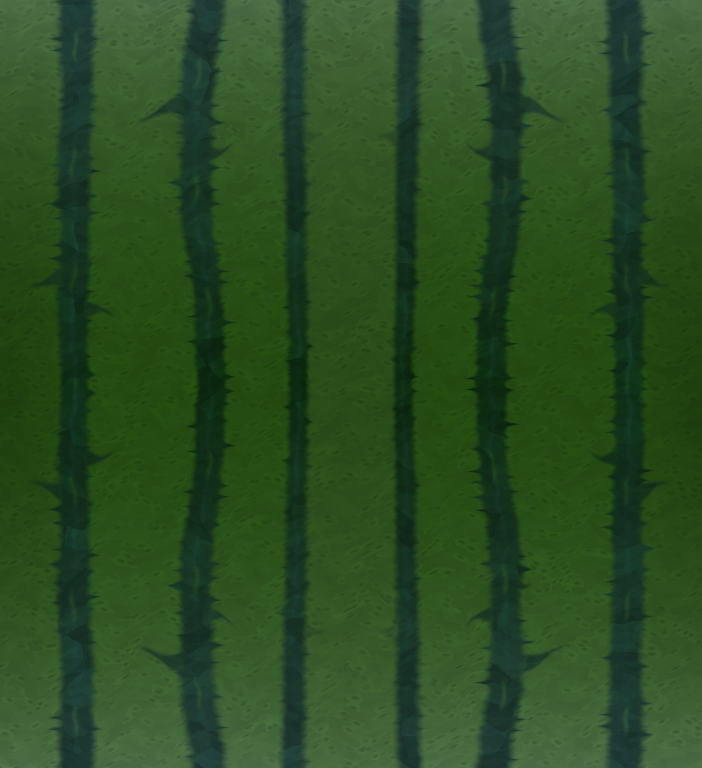
Write a Shadertoy shader that draws this texture.

```glsl
// Watermelon rind: mirrored dark ragged stripes with thorny veins on mottled green.

// Stripe: centre x, half width, lean towards the ends, sway (canvas units, left half)
const int STRIPES = 3;
const vec4 STRIPE[STRIPES] = vec4[](
    vec4(0.103, 0.0215, 0.008, 0.001),
    vec4(0.290, 0.0215, 0.000, 0.012),
    vec4(0.425, 0.0145, -0.008, 0.000));
const float RAGGED[STRIPES] = float[](1.0, 1.2, 0.45);

// Spur: stripe index, height from the middle (0..1), signed reach, bend
const int SPURS = 6;
const vec4 SPUR[SPURS] = vec4[](
    vec4(0.0, 0.28, -0.062, -0.016), vec4(0.0, 0.20, 0.060, -0.010),
    vec4(1.0, 0.73, -0.088, -0.026), vec4(1.0, 0.59, 0.056, 0.020),
    vec4(1.0, 0.52, -0.034, 0.004), vec4(2.0, 0.65, 0.045, -0.006));

const vec3 RIND_MID = vec3(0.140, 0.295, 0.065);
const vec3 RIND_END = vec3(0.295, 0.430, 0.270);
const vec3 RIND_CORE = vec3(0.185, 0.305, 0.125);
const vec3 DARK_MID = vec3(0.045, 0.165, 0.055);
const vec3 DARK_END = vec3(0.125, 0.230, 0.205);
const vec3 VEIN_BLUE = vec3(0.10, 0.25, 0.24);
const float EDGE_SOFT = 0.0065;
const float THORN_ROWS = 26.0;
const float FLECK_DEPTH = 0.17;

float hash(vec2 p) {
    p = fract(p * vec2(0.1031, 0.1137));
    p += dot(p, p.yx + 33.33);
    return fract((p.x + p.y) * p.x * 7.31);
}

// Cellular noise: distance to the nearest point, and its random value
vec2 cells(vec2 p) {
    vec2 base = floor(p), best = vec2(9.0, 0.0);
    for (int j = -1; j <= 1; j++)
    for (int i = -1; i <= 1; i++) {
        vec2 c = base + vec2(i, j) + 100.0;
        vec2 seed = vec2(hash(c), hash(c.yx + 47.0));
        float d = length(c - 100.0 + seed - p);
        if (d < best.x) best = vec2(d, hash(c + 19.0));
    }
    return best;
}

float waves(float t, float seed) {
    return 0.5 * sin(t * 17.0 + seed) + 0.3 * sin(t * 41.0 + seed * 2.3)
         + 0.2 * sin(t * 83.0 + seed * 3.7);
}

// Irregular row of sharp spikes along a stripe edge
float thorns(float t, float seed) {
    float row = t * THORN_ROWS + 0.5 * waves(t, seed);
    float spike = 1.0 - 2.0 * abs(fract(row) - 0.5);
    float size = hash(vec2(floor(row) + 50.0, seed * 13.0 + 7.0));
    return pow(spike, 4.0) * size * size;
}

float stripeCentre(int i, float v, float seed) {
    vec4 s = STRIPE[i];
    return s.x + s.z * v + s.w * cos(5.2 * v) + 0.0045 * RAGGED[i] * waves(v, seed);
}

void mainImage(out vec4 fragColor, in vec2 fragCoord) {
    vec2 uv = fragCoord / iResolution.xy;
    float aspect = iResolution.x / iResolution.y;
    float side = step(0.5, uv.x);
    float x = 0.5 - abs(uv.x - 0.5);          // mirrored left to right
    float v = 2.0 * abs(uv.y - 0.5);          // 0 at the middle, 1 at the ends
    vec2 q = vec2(uv.x * aspect, uv.y);

    // Rind: pale ends, deep middle, duller central band
    float pale = v * v;
    vec3 rind = mix(RIND_MID, RIND_END, pale);
    float core = smoothstep(0.41, 0.45, x);
    rind = mix(rind, RIND_CORE + 0.09 * pale, 0.5 * core);
    rind *= 1.0 - 0.16 * (1.0 - v) * smoothstep(0.14, 0.0, x);

    // Short slanted flecks over a soft mottle
    vec2 warp = 0.006 * vec2(sin(q.y * 61.0 + q.x * 23.0), sin(q.x * 71.0 - q.y * 19.0));
    vec2 g = q + warp;
    vec2 fine = cells(vec2(g.x + 0.4 * g.y, g.y - 0.25 * g.x) * vec2(62.0, 125.0));
    vec2 broad = cells(g * vec2(22.0, 34.0));
    float fleck = smoothstep(0.45, 0.1, fine.x) * smoothstep(0.45, 1.0, fine.y);
    float mottle = 0.10 * (fine.y - 0.5) + 0.07 * (0.5 - broad.x);
    rind *= 1.0 + mottle - FLECK_DEPTH * fleck;

    // Stripes: ragged edges, faint inner vein, pale slits in the wider ones
    float dark = 0.0, vein = 0.0;
    for (int i = 0; i < STRIPES; i++) {
        float id = float(i), seed = id * 2.1 + side * 0.7 + 0.6;
        float rough = RAGGED[i];
        float dx = x - stripeCentre(i, v, seed);
        float flank = step(0.0, dx);
        float halfWidth = STRIPE[i].y * (0.88 + 0.22 * v)
            + 0.0035 * rough * waves(v + 0.3, seed + 4.0 * flank)
            + 0.018 * rough * thorns(v, seed + 3.0 * flank)
            + 0.003 * (0.5 - fine.x);
        float soft = EDGE_SOFT * (0.75 + 0.5 * v);
        float body = smoothstep(soft, -soft, abs(dx) - halfWidth);

        float across = (dx - 0.004 * waves(v, seed + 2.0)) / 0.0035;
        float line = exp(-across * across);
        float slit = line * smoothstep(0.55, 0.95, sin(v * 21.0 + 2.0 + id * 1.4));
        body *= 1.0 - 0.42 * slit * step(id, 1.5);
        vein = max(vein, line * (0.4 + 0.6 * broad.y));
        dark = max(dark, body);
    }

    // Spurs: tapered, bending side branches
    for (int i = 0; i < SPURS; i++) {
        vec4 s = SPUR[i];
        int k = int(s.x);
        float along = (x - stripeCentre(k, v, s.x * 2.1 + side * 0.7 + 0.6)) / s.z;
        float off = 0.5 * (v - s.y) - s.w * along * along - 0.002 * sin(along * 9.0 + s.y * 40.0);
        float taper = mix(0.013, 0.0015, smoothstep(0.15, 0.8, along));
        float twig = smoothstep(0.004, -0.003, abs(off) - taper);
        twig *= step(0.0, along) * smoothstep(1.05, 0.75, along);
        dark = max(dark, twig * (k == 2 ? 0.35 : 0.85));
    }

    vec3 stripe = mix(DARK_MID, DARK_END, v);
    stripe = mix(stripe, VEIN_BLUE, 0.3 * vein + 0.14 * smoothstep(0.4, 0.1, x));
    stripe *= 1.0 + 0.25 * (broad.y - 0.5) + 0.15 * (fine.y - 0.5);

    fragColor = vec4(mix(rind, stripe, dark), 1.0);
}
```
